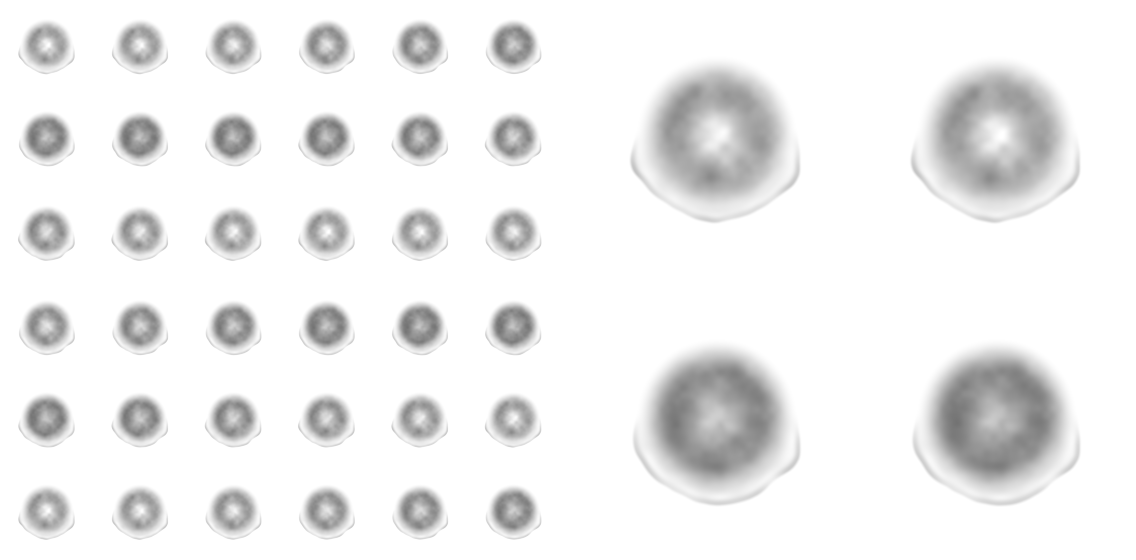
Left, the full canvas; right, a detail of the centre.
Write a WebGL 1 fragment shader that draws this pattern.

```glsl
precision highp float;
// Six by six soft grey orbs on white, each with a pale core and a crumpled skirt.
// Radial profiles give the body, wrapped polar noise gives mottling and rim;
// a slow cycle of 15 cells in reading order drives tone and shape.

uniform vec2 u_resolution;

const float TAU = 6.2831853;

float hash(vec2 p) {
    p = fract(p * vec2(0.1031, 0.1137));
    p += dot(p, p.yx + 33.33);
    return fract((p.x + p.y) * p.x * 17.0);
}

// Value noise in -1..1 whose x axis wraps after a whole number of lattice steps.
float wrapNoise(vec2 p, float steps) {
    vec2 i = floor(p);
    vec2 f = fract(p);
    f = f * f * (3.0 - 2.0 * f);
    float x0 = mod(i.x, steps);
    float x1 = mod(i.x + 1.0, steps);
    float low = mix(hash(vec2(x0, i.y)), hash(vec2(x1, i.y)), f.x);
    float high = mix(hash(vec2(x0, i.y + 1.0)), hash(vec2(x1, i.y + 1.0)), f.x);
    return 2.0 * mix(low, high, f.y) - 1.0;
}

// Soft bump around one direction on the rim.
float lobe(vec2 dir, vec2 axis) {
    return exp(-45.0 * (1.0 - dot(dir, normalize(axis))));
}

// Darkness of the round body: a faded disc, a bright core and mottling.
float bodyInk(vec2 p, float r, float turn, float dark, vec2 drift) {
    float disc = 1.0 - smoothstep(0.155, 0.29, r);
    float core = mix(0.36, 0.24, dark) * exp(-r * r / 0.0085);
    float spokes = wrapNoise(vec2(turn * 11.0, r * 13.0 + 7.0 + drift.x), 11.0);
    float blotches = wrapNoise(p * 19.0 + 40.0 + drift, 97.0);
    float grain = wrapNoise(p * 38.0 + 60.0 + drift.yx, 97.0);
    float mottle = 0.055 * spokes * smoothstep(0.01, 0.07, r)
                 + 0.045 * blotches + 0.02 * grain;
    return disc * (mix(0.39, 0.50, dark) - core + mottle);
}

// Faint shading of the ragged skirt below the body.
float skirtInk(vec2 dir, float r, float turn, float phase, vec2 drift) {
    float below = 1.0 - smoothstep(-0.5, 0.12, dir.y);
    float ripple = wrapNoise(vec2(turn * 23.0, 3.0 + drift.x), 23.0);
    float crumple = wrapNoise(vec2(turn * 41.0, 9.0 + drift.y), 41.0);
    float left = lobe(dir, vec2(-0.29, -0.09)) * (0.7 + 0.3 * cos(phase - TAU * 0.8));
    float right = lobe(dir, vec2(0.28, -0.14));
    float rim = 0.287 + 0.02 * below + 0.011 * below * ripple
              + 0.004 * below * crumple + 0.02 * left + 0.014 * right;
    float inside = 1.0 - smoothstep(rim - 0.007, rim + 0.007, r);
    float crease = exp(-pow((r - rim + 0.008) / 0.014, 2.0));
    float fold = wrapNoise(vec2(turn * 29.0, r * 34.0 + drift.y), 29.0);
    float edge = crease * (0.10 + 0.07 * ripple + 0.10 * left + 0.04 * right);
    float cloth = smoothstep(0.2, 0.28, r) * (0.035 + 0.03 * fold);
    return below * inside * max(edge + cloth, 0.0);
}

void main() {
    vec2 grid = gl_FragCoord.xy / u_resolution * 6.0;
    vec2 cell = floor(grid);
    float row = 5.0 - cell.y;

    // Tone cycle and gentle drift through the noise field
    float phase = TAU * (row * 6.0 + cell.x) / 15.0;
    float dark = 0.5 - 0.5 * cos(phase);
    vec2 drift = 0.55 * vec2(cos(phase), sin(phase));

    // Orb coordinates, with a small vertical sway from row to row
    float lift = 0.016 + 0.012 * cos(TAU * (row - 1.0) / 4.0);
    vec2 p = fract(grid) - vec2(0.503, 0.5 + lift);
    float r = max(length(p), 0.0001);
    vec2 dir = p / r;
    float turn = atan(p.y, p.x) / TAU;

    float ink = bodyInk(p, r, turn, dark, drift)
              + skirtInk(dir, r, turn, phase, drift);
    gl_FragColor = vec4(vec3(clamp(1.0 - ink, 0.0, 1.0)), 1.0);
}
```
